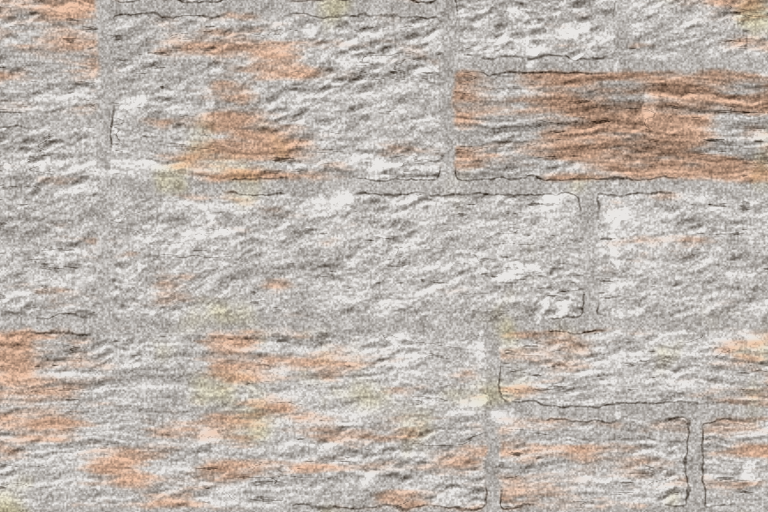
Give the GLSL for this texture, as a Shadertoy shader.

```glsl
#define JOINT 0.014
#define CORNER 0.014
#define EDGE_WOBBLE 0.026
#define EDGE_SOFTNESS 0.008
#define GRAIN 0.42
#define RELIEF_LIGHT 1.55
#define DARK vec3(0.33, 0.30, 0.27)
#define PALE vec3(0.87, 0.86, 0.85)
#define RUST vec3(1.03, 0.86, 0.75)
#define LICHEN vec3(1.0, 0.98, 0.84)

float hash(vec2 p) {
    vec3 q = fract(p.xyx * vec3(0.1031, 0.1030, 0.0973));
    q += dot(q, q.yzx + 33.33);
    return fract((q.x + q.y) * q.z);
}

float noise(vec2 p) {
    vec2 i = floor(p), f = fract(p);
    f = f * f * (3.0 - 2.0 * f);
    return mix(mix(hash(i), hash(i + vec2(1, 0)), f.x),
               mix(hash(i + vec2(0, 1)), hash(i + vec2(1, 1)), f.x), f.y);
}

float fbm(vec2 p) {
    float sum = 0.0, amp = 0.5;
    for (int i = 0; i < 4; i++) {
        sum += amp * noise(p);
        p = p * 2.03 + 17.0;
        amp *= 0.5;
    }
    return sum;
}

// Distance to the nearest scattered point
float cellular(vec2 p) {
    vec2 i = floor(p), f = fract(p);
    float nearest = 2.0;
    for (int y = -1; y <= 1; y++)
        for (int x = -1; x <= 1; x++) {
            vec2 o = vec2(x, y);
            vec2 site = vec2(hash(i + o), hash(i + o + 57.0));
            nearest = min(nearest, length(o + site - f));
        }
    return nearest;
}

// Cuts the cell along one axis and keeps the side holding p
bool split(inout vec4 cell, vec2 p, int axis, float at) {
    bool beyond = p[axis] > at;
    if (beyond) cell[axis] = at;
    else cell[axis + 2] = at;
    return beyond;
}

// Finds the stone cell around p and returns how rusty the stone is
float layStones(vec2 p, out vec4 cell) {
    cell = vec4(-0.1, -0.005, 1.6, 1.1);
    if (!split(cell, p, 1, 0.367)) {
        if (!split(cell, p, 0, 0.96)) return 0.45;
        if (split(cell, p, 1, 0.195)) return 0.5;
        return split(cell, p, 0, 1.357) ? 0.48 : 0.45;
    }
    if (!split(cell, p, 0, 0.205)) return split(cell, p, 1, 0.765) ? 0.6 : 0.2;
    if (!split(cell, p, 1, 0.635)) return split(cell, p, 0, 1.152) ? 0.12 : 0.05;
    if (!split(cell, p, 0, 0.875)) {
        split(cell, p, 1, 0.985);
        return mix(0.55, 0.15, smoothstep(0.66, 0.8, p.y));
    }
    if (!split(cell, p, 1, 0.873)) return 0.8;
    split(cell, p, 0, 1.215);
    return 0.15;
}

float stoneDistance(vec2 p, vec4 cell) {
    vec2 q = abs(p - 0.5 * (cell.xy + cell.zw)) - 0.5 * (cell.zw - cell.xy) + JOINT + CORNER;
    return length(max(q, 0.0)) + min(max(q.x, q.y), 0.0) - CORNER;
}

// Slightly slanted chips, level beds and scattered pits
float relief(vec2 p, float bedding) {
    vec2 q = p + 0.006 * vec2(sin(19.0 * p.y + 3.0 * sin(7.0 * p.x)),
                              sin(13.0 * p.x + 2.0 * sin(11.0 * p.y)));
    q += 0.012 * vec2(noise(p * 28.0), noise(p * 28.0 + 50.0));
    vec2 slant = vec2(q.x, q.y - 0.2 * q.x);
    float chips = fbm(slant * vec2(20.0, 42.0));
    float beds = fbm(q * vec2(6.0, 62.0));
    float pits = smoothstep(0.4, 0.1, cellular(slant * vec2(19.0, 38.0)))
               * smoothstep(0.4, 0.7, noise(p * 9.0 + 4.0));
    return mix(chips, beds, bedding) - 0.26 * pits * (1.0 - 0.5 * bedding);
}

void mainImage(out vec4 fragColor, in vec2 fragCoord) {
    vec2 p = fragCoord / iResolution.y;

    // Layout with ragged edges that fade into the mortar
    vec4 cell;
    float rust = layStones(p, cell);
    vec2 wobble = vec2(fbm(p * 24.0), fbm(p * 24.0 + 9.0)) - 0.47;
    float d = stoneDistance(p + EDGE_WOBBLE * wobble, cell);
    float stone = smoothstep(EDGE_SOFTNESS, -EDGE_SOFTNESS, d);

    // Weathered stone face, lit from above
    float bedding = clamp(rust + 0.5 * (noise(p * 5.0) - 0.4), 0.12, 0.85);
    float height = relief(p, bedding);
    float slope = height - relief(p + vec2(-0.002, 0.005), bedding);
    float face = 0.77 + RELIEF_LIGHT * slope + 0.55 * (height - 0.45);
    face -= 0.25 * (fbm(p * vec2(5.0, 9.0) + 3.0) - 0.47);
    face -= 0.18 * smoothstep(0.6, 0.85, rust);

    // Short dark ledges and rare fissures
    float ledge = smoothstep(0.66, 0.78, fbm(p * vec2(22.0, 105.0) + 31.0));
    face -= 0.5 * ledge * smoothstep(0.3, 0.6, noise(p * 8.0 + 21.0));
    float fissure = abs(fbm(p * vec2(6.0, 26.0) + 31.0) - 0.47);
    face -= 0.3 * smoothstep(0.016, 0.0, fissure) * smoothstep(0.6, 0.8, noise(p * 14.0));

    // Mortar, grain and broken cracks along the joints
    float mortar = 0.7 + 0.4 * (fbm(p * 40.0) - 0.47);
    float tone = mix(mortar, face, stone);
    tone += GRAIN * (noise(p * 290.0) - 0.5) + 0.24 * (0.45 - cellular(p * 120.0));
    float crack = smoothstep(0.004, 0.0, abs(d + 0.002));
    tone -= 0.5 * crack * smoothstep(0.52, 0.68, noise(p * 8.0 + 5.0));

    // Broken rust streaks, faint lichen and pale bloom
    float streak = fbm(p * vec2(9.0, 34.0) + 7.0) + 0.5 * noise(p * 4.0 + 15.0) - 0.72;
    float rusty = stone * smoothstep(-0.08, 0.3, streak + 0.55 * (rust - 0.45));
    float lichen = smoothstep(0.62, 0.85, fbm(p * 6.0 + 40.0));
    tone += 0.3 * smoothstep(0.68, 0.74, fbm(p * 15.0 + 80.0));
    vec3 color = mix(DARK, PALE, clamp(tone, -0.25, 1.08));
    color *= mix(vec3(1.0), RUST, rusty) * mix(vec3(1.0), LICHEN, lichen);
    fragColor = vec4(color, 1.0);
}
```
